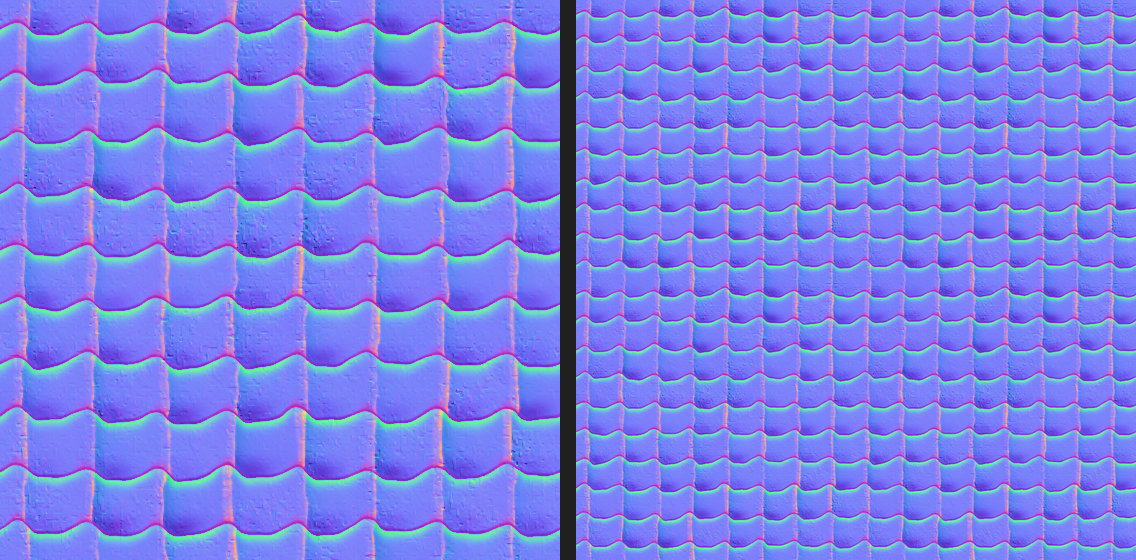
Left, the tile; right, the same tile 2 across and 2 down.
Give the GLSL for this texture map, as a Shadertoy shader.

```glsl
float hash(vec2 c) {
    vec3 q = fract(c.xyx * vec3(0.1031, 0.1030, 0.0973));
    q += dot(q, q.yzx + 33.33);
    return fract((q.x + q.y) * q.z);
}

// Random value of a tile, wrapping after 8 columns and 10 rows
float tileHash(vec2 tile, float seed) {
    return hash(mod(tile, vec2(8.0, 10.0)) + seed * 17.0);
}

// Value noise with a whole number of cells across the canvas
float noise(vec2 uv, vec2 cells) {
    vec2 p = uv * cells, i = floor(p), f = fract(p);
    f = f * f * (3.0 - 2.0 * f);
    vec2 a = mod(i, cells), b = mod(i + 1.0, cells);
    return mix(mix(hash(a), hash(vec2(b.x, a.y)), f.x),
               mix(hash(vec2(a.x, b.y)), hash(b), f.x), f.y);
}

// Clay surface: soft dents, upright scratches, pits and grain
float relief(vec2 uv) {
    return 0.45 * noise(uv, vec2(60.0, 48.0))
         + 0.30 * smoothstep(0.68, 0.95, noise(uv, vec2(170.0, 96.0)))
         - 0.30 * smoothstep(0.70, 0.95, noise(uv, vec2(130.0, 140.0)))
         + 0.20 * noise(uv, vec2(230.0, 210.0));
}

// Skewed wave of a course edge, crest just left of the seam
float wave(float x) {
    float a = 6.28318 * (x - 0.88);
    a += 0.3 * (1.0 - cos(a));
    return 0.105 * cos(a) + 0.034 * cos(2.0 * a);
}

// Height of the lower edge of a course, uneven from column to column
float courseEdge(float x, float row) {
    float column = floor(x);
    float sag = mix(tileHash(vec2(column, row), 1.0),
                    tileHash(vec2(column + 1.0, row), 1.0),
                    smoothstep(0.0, 1.0, x - column));
    return row + wave(x) + 0.14 * sag;
}

void mainImage(out vec4 fragColor, in vec2 fragCoord) {
    vec2 uv = fragCoord / iResolution.xy;
    vec2 p = uv * vec2(8.0, 10.0) - vec2(0.365, 0.455);
    p += 0.05 * (vec2(noise(uv, vec2(40.0)), noise(uv + 0.37, vec2(32.0))) - 0.5);

    // Course and the distances to its lower and upper edges
    float row = floor(p.y - wave(p.x));
    if (p.y < courseEdge(p.x, row)) row -= 1.0;
    float above = p.y - courseEdge(p.x, row);
    float below = courseEdge(p.x, row + 1.0) - p.y;

    // Column, with each seam shifted a little
    float nearest = floor(p.x + 0.5);
    vec2 seamTile = vec2(nearest, row);
    float seam = p.x - nearest - 0.1 * (tileHash(seamTile, 2.0) - 0.5);
    float column = seam < 0.0 ? nearest - 1.0 : nearest;
    float across = clamp(p.x - column, 0.0, 1.0);
    vec2 tile = vec2(column, row);
    float wear = tileHash(tile, 3.0);
    float depth = 0.45 + 1.1 * tileHash(tile, 4.0);

    // Tilt of the tile and its surface relief, rougher in patches
    vec2 slope = 0.05 * (vec2(tileHash(tile, 5.0), tileHash(tile, 6.0)) - 0.5);
    float e = 0.0015, here = relief(uv);
    vec2 rough = vec2(here - relief(uv + vec2(e, 0.0)), here - relief(uv + vec2(0.0, e)));
    float patchy = smoothstep(0.3, 0.8, noise(uv, vec2(24.0, 30.0)));
    float corner = exp(-across * 3.0) * smoothstep(1.0, 0.2, above);
    float roughness = 0.3 + 1.0 * wear * patchy + 2.2 * wear * corner;
    slope += rough * roughness;

    // Hollow at the left, falling away towards the lower corner
    slope.x -= 0.30 * depth * exp(-across * 6.0);
    vec2 hollow = (vec2(across, above) - vec2(0.22, 0.13)) / vec2(0.30, 0.21);
    slope -= vec2(0.08, 0.36) * depth * exp(-dot(hollow, hollow));

    // Rise beneath the overlapping course
    float rise = 0.72 * exp(-below * below / 0.016) + 0.22 * depth * exp(-below / 0.15);
    slope += vec2(-0.12, 1.0) * rise * mix(0.35, 1.0, smoothstep(0.95, 0.65, across));

    // Side edge: a thin chipped ridge and a worn band to its left
    float chip = noise(uv, vec2(80.0, 130.0));
    float ridge = exp(-pow((seam + 0.012) / 0.026, 2.0));
    ridge *= (0.4 + 0.7 * tileHash(seamTile, 8.0)) * (0.4 + 1.2 * chip);
    float band = smoothstep(-0.15, -0.09, seam) * smoothstep(0.012, -0.012, seam);
    slope += vec2(0.62, 0.16) * ridge;
    slope += vec2(0.36, 0.08) * band * pow(tileHash(seamTile, 7.0), 1.5) * (0.6 + 0.8 * chip);
    slope += rough * band * 0.9;

    // Blunt crest above the lip, beside the seam
    vec2 crest = (vec2(seam, above) - vec2(-0.11, 0.06)) / vec2(0.13, 0.10);
    slope += vec2(0.34, -0.26) * exp(-dot(crest, crest));

    // Rounded lip, sharper on its lower side
    float edge = above < below ? above - 0.018 : -below - 0.018;
    float lip = exp(-pow(edge / (edge < 0.0 ? 0.022 : 0.034), 2.0));
    vec2 lipSlope = vec2(0.22 - 0.27 * cos(6.28318 * (p.x - 0.35)), -0.74);
    slope = mix(slope, lipSlope + 0.5 * rough, lip * (0.8 + 0.2 * chip));

    slope = clamp(slope, -0.95, 0.95);
    float facing = max(0.98 - 0.45 * dot(slope, slope), 0.5);
    fragColor = vec4(vec2(0.49, 0.50) + 0.5 * slope, facing, 1.0);
}
```
